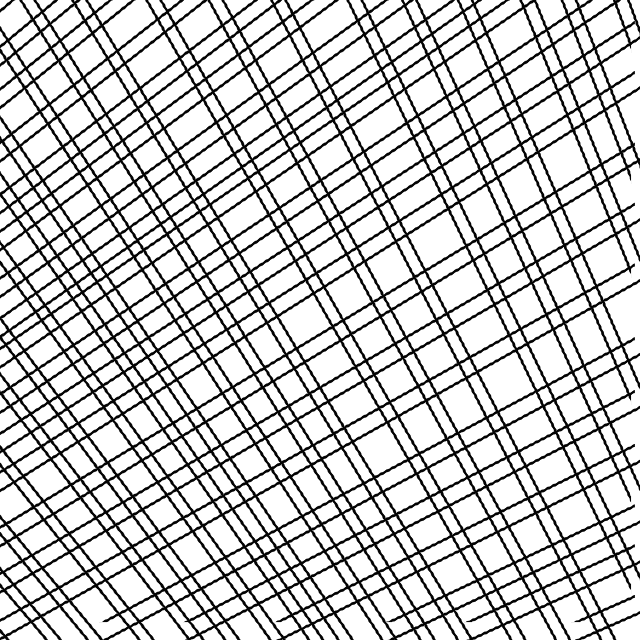
Reproduce this pattern procedurally as a WebGL 1 fragment shader.

```glsl
precision highp float;
// Two crossing fans of uneven, doubled black lines on white paper.
uniform vec2 u_resolution;

// Uneven placement of the line with the given index, in steps.
float placement(float index) {
  return index + 0.17 + 0.27 * sin(0.55 * (index - 3.3))
               + 0.1 * cos(2.2 * (index - 8.0));
}

// Signed distance to the strokes of one fan. Each line runs as
// across = start + slope * along, and its slope changes with its start.
float fan(float across, float along, float first, float step_size,
          float slope_base, float slope_change) {
  across += 0.0005 * sin(along * 700.0); // slightly rough stroke
  float start = (across - slope_base * along) / (1.0 + slope_change * along);
  float nearest = floor((start - first) / step_size);
  float d = 1.0;
  for (int i = -1; i <= 2; i++) {
    float line_start = first + step_size * placement(nearest + float(i));
    float slope = slope_base + slope_change * line_start;
    float offset = across - line_start - slope * along;
    d = min(d, abs(offset) * inversesqrt(1.0 + slope * slope));
  }
  return d - 0.002;
}

float steepFan(vec2 p) {
  return fan(p.x, p.y, 0.06, 0.0922, 0.64, -0.28);
}

float shallowFan(vec2 p) {
  return fan(p.y, p.x, 0.711, 0.0687, -0.86, 0.3);
}

void main() {
  float pixel = 1.0 / min(u_resolution.x, u_resolution.y);
  vec2 p = gl_FragCoord.xy * pixel;
  p.y = u_resolution.y * pixel - p.y; // measured down from the top edge

  // Main lines, then their shifted doubles, which stop short of the border.
  float d = min(steepFan(p), shallowFan(p));
  float steepDouble = max(steepFan(p + vec2(0.022, 0.0)), p.x - 0.986);
  float shallowDouble = max(shallowFan(p + vec2(0.0, 0.029)),
                            max(p.x - 0.992, p.y - 0.972));
  d = min(d, min(steepDouble, shallowDouble));

  float ink = clamp(0.5 - d / pixel, 0.0, 1.0);
  gl_FragColor = vec4(mix(vec3(1.0), vec3(0.01), ink), 1.0);
}
```
